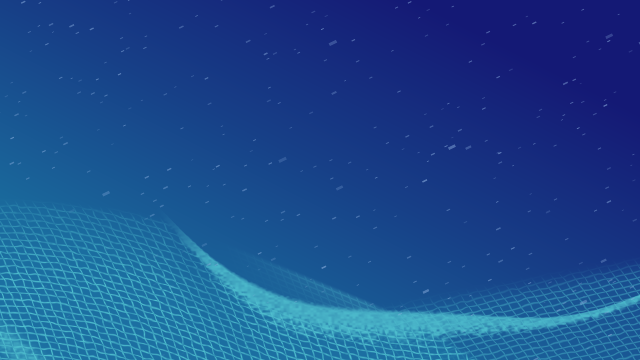
Reproduce this background procedurally as a WebGL 1 fragment shader.

```glsl
precision highp float;
// Draws flowing turquoise net waves under a blue sky of slanted drifting flecks.
uniform vec2 u_resolution;

#define NAVY vec3(0.08, 0.10, 0.46)
#define BLUE vec3(0.09, 0.25, 0.53)
#define TEAL vec3(0.10, 0.41, 0.61)
#define WATER vec3(0.11, 0.44, 0.64)
#define FOAM vec3(0.31, 0.75, 0.81)
#define FLECK vec3(0.55, 0.69, 0.88)
#define NET_DENSITY vec2(40.0, 54.0)
#define LINE_HALF_WIDTH 0.0019
#define FLECK_ANGLE 0.45

float hash(vec2 p) {
  return fract(sin(dot(p, vec2(127.1, 311.7))) * 43758.5453);
}

float noise(vec2 p) {
  vec2 i = floor(p), f = fract(p);
  f = f * f * (3.0 - 2.0 * f);
  return mix(mix(hash(i), hash(i + vec2(1.0, 0.0)), f.x),
             mix(hash(i + vec2(0.0, 1.0)), hash(i + 1.0), f.x), f.y);
}

vec3 sky(vec2 p) {
  float d = 0.45 * p.x - 0.89 * (1.0 - p.y);
  vec3 color = mix(TEAL, BLUE, clamp((d + 0.49) / 0.48, 0.0, 1.0));
  return mix(color, NAVY, clamp((d + 0.01) / 0.52, 0.0, 1.0));
}

// Centre line of the bright fold: steep fall, flat trough, gentle rise
float ridge(float x) {
  float u = x - 0.45;
  float rise = max(x - 1.45, 0.0);
  return 0.104 + 0.303 * exp(-3.5 * u - 7.0 * u * u) + 0.65 * rise * rise;
}

// Lines on the integers of both coordinates, given in canvas units
float net(vec2 q, vec2 density, float px) {
  vec2 d = (0.5 - abs(fract(q * density) - 0.5)) / density;
  vec2 line = 1.0 - smoothstep(LINE_HALF_WIDTH - 0.8 * px, LINE_HALF_WIDTH + 0.8 * px, d);
  return max(line.x, line.y);
}

// One slanted streak in a share of the grid cells
float flecks(vec2 p, float cell, float share, vec2 halfSize, float px) {
  vec2 id = floor(p / cell);
  vec2 center = 0.13 + 0.74 * vec2(hash(id + 3.7), hash(id.yx + 9.2));
  vec2 d = p - (id + center) * cell;
  float c = cos(FLECK_ANGLE), s = sin(FLECK_ANGLE);
  float size = mix(0.5, 1.1, hash(id + 5.3));
  d = abs(vec2(c * d.x + s * d.y, c * d.y - s * d.x)) - halfSize * size;
  vec2 inside = 1.0 - smoothstep(-0.5 * px, 0.6 * px, d);
  float glow = mix(0.35, 1.0, hash(id + 7.1));
  return inside.x * inside.y * glow * step(hash(id + 1.9), share);
}

void main() {
  float px = 1.0 / u_resolution.y;
  vec2 p = gl_FragCoord.xy * px;
  p.x *= (16.0 / 9.0) * u_resolution.y / u_resolution.x;
  vec3 color = sky(p);

  // Small warp that roughens the nets
  float grain = noise(p * vec2(120.0, 170.0)) - 0.5;
  float warp = 0.006 * (noise(p * 50.0) - 0.5);

  // Far net, rising to the right
  float farDepth = 0.155 + 0.185 * (p.x - 1.02) - p.y;
  float farMask = smoothstep(0.0, 0.08, farDepth) * smoothstep(0.98, 1.12, p.x);
  vec2 farNet = vec2(p.x + 0.75 * p.y, p.y - 0.25 * p.x) + warp;
  color = mix(color, WATER, 0.4 * farMask);
  color = mix(color, FOAM, 0.45 * farMask * net(farNet, vec2(34.0, 56.0), px));

  // Thin veil sliding down behind the fold
  float veilDepth = 0.329 - 0.41 * (p.x - 0.625) - p.y;
  float veil = smoothstep(0.0, 0.012, veilDepth) * exp(-max(veilDepth, 0.0) / 0.06);
  veil *= smoothstep(0.58, 1.0, p.x) * (1.0 - smoothstep(1.02, 1.12, p.x));
  float veilNet = net(vec2(p.x + 0.4 * p.y, veilDepth), vec2(50.0, 70.0), px);
  color = mix(color, FOAM, veil * (0.28 + 0.25 * veilNet));

  // Near sheet and its net, stronger toward the viewer
  float fold = ridge(p.x);
  float depth = min(0.45 - 0.25 * p.x * p.x, fold) - p.y;
  float sheet = smoothstep(0.0, 0.03, depth);
  float strength = max(smoothstep(0.0, 0.24, depth), smoothstep(0.45, 0.75, p.x));
  vec2 nearNet = vec2(p.x + 0.32 * p.y + 0.35 * p.y * p.y,
                      p.y - 0.15 * cos(2.5 * p.x)) + warp;
  color = mix(color, WATER, sheet * mix(0.2, 0.8, strength));
  float lines = net(nearNet, NET_DENSITY, px) * (0.9 + 0.7 * grain);
  color = mix(color, FOAM, sheet * lines * mix(0.25, 0.84, strength));

  // Bright fold where the net gathers, crisp above and frayed below
  float halfWidth = 0.010 + 0.026 * smoothstep(0.42, 0.8, p.x)
                  * (1.0 - smoothstep(1.05, 1.65, p.x));
  float across = (p.y - fold) / halfWidth;
  float body = 1.0 - smoothstep(0.6, 1.05, across + 0.2 * grain);
  body *= smoothstep(-1.9, -0.3, across + 1.1 * grain);
  body *= smoothstep(0.43, 0.62, p.x);
  color = mix(color, FOAM, body * (0.78 + 0.3 * grain));

  // Second fold crossing the lower left corner
  float corner = (p.y - 0.065 + 0.75 * p.x) / 0.035;
  color = mix(color, FOAM, 0.7 * exp(-corner * corner) * (0.85 + 0.8 * grain));

  // Drifting flecks in three sizes, fading over the waves
  float drift = 0.65 * flecks(p, 0.047, 0.24, vec2(0.0052, 0.0014), px);
  drift += 0.75 * flecks(p + 0.19, 0.071, 0.3, vec2(0.0064, 0.0019), px);
  drift += 0.65 * flecks(p + 0.37, 0.15, 0.36, vec2(0.0105, 0.0038), px);
  color = mix(color, FLECK, drift * mix(0.8, 0.2, sheet));

  gl_FragColor = vec4(color, 1.0);
}
```
